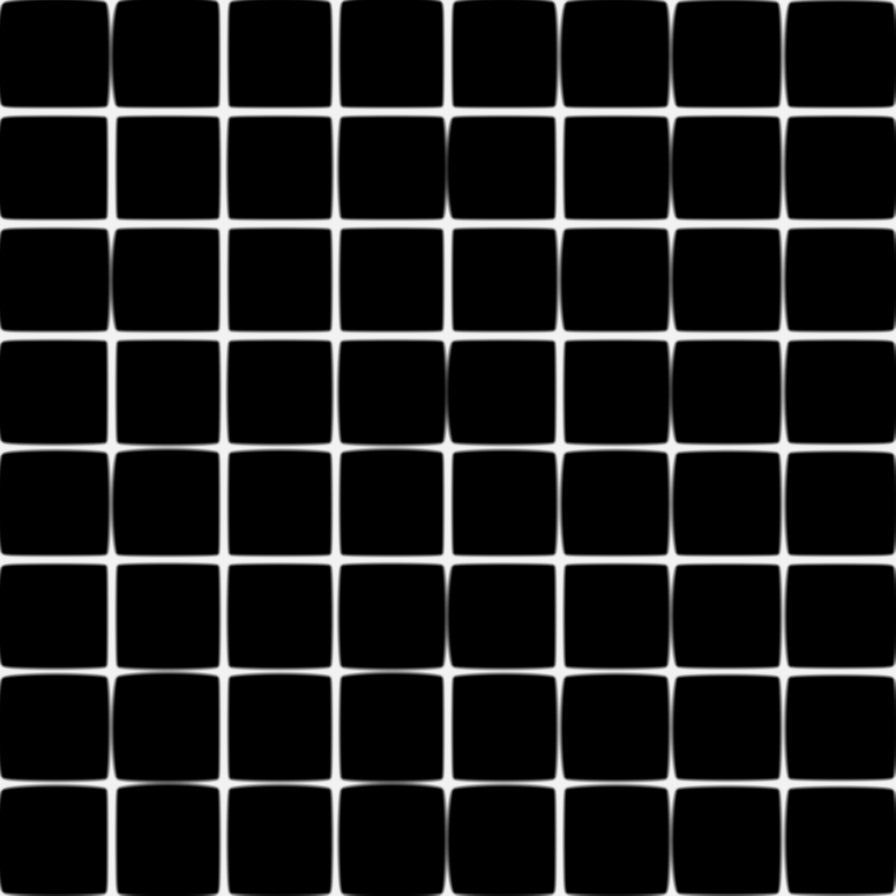
Write a three.js fragment shader that draws this pattern.

```glsl
// An eight by eight grid of soft white lines on black, like grout between tiles.
// Each line segment has two soft edges; wear lets the tiles bulge inward
// and thin the segment around its middle, by an amount set per line and tile.

varying vec2 vUv;

const float TILES = 8.0;
const float LINE_HALF = 0.042;      // all widths are in tile units
const float EDGE_SOFT = 0.022;
const float WORN_SOFT = 0.010;      // extra softness of worn segments
const float FILLET = 0.020;         // widening where lines cross
const float BORDER_SHRINK = 0.022;  // thinner lines at the canvas border
const float BASE_WEAR = 0.10;
const vec2 BULGE = vec2(0.030, 0.055); // before and after the line
const vec3 TILE_COLOR = vec3(0.0);
const vec3 LINE_COLOR = vec3(0.95);

// Wear of upright lines 0-3 and 4-7, in even and odd rows from the top
const vec4 EVEN_A = vec4(0.95, 0.85, 0.05, 0.20);
const vec4 EVEN_B = vec4(0.10, 0.72, 0.82, 0.65);
const vec4 ODD_A = vec4(1.05, 0.05, 0.25, 0.40);
const vec4 ODD_B = vec4(1.00, 0.15, 0.92, 0.65);

// Wear of level lines from the top, and its weight in each column
const vec4 LEVEL_A = vec4(0.95, 0.0, 0.0, 0.10);
const vec4 LEVEL_B = vec4(0.62, 0.20, 0.70, 0.85);
const vec4 COLUMN_A = vec4(0.65, 1.0, 0.75, 1.0);
const vec4 COLUMN_B = vec4(0.75, 0.70, 0.45, 0.35);

// Entry i of eight values held in two vectors
float pick(vec4 a, vec4 b, float i) {
  vec4 slot = vec4(0.0, 1.0, 2.0, 3.0);
  vec4 inA = 1.0 - step(0.5, abs(slot - i));
  vec4 inB = 1.0 - step(0.5, abs(slot + 4.0 - i));
  return dot(a, inA) + dot(b, inB);
}

float uprightWear(float line, float row) {
  float even = pick(EVEN_A, EVEN_B, line);
  float odd = pick(ODD_A, ODD_B, line);
  float fade = mix(1.06, 0.92, step(4.0, row));
  return mix(even, odd, mod(row, 2.0)) * fade;
}

float levelWear(float line, float column) {
  return pick(LEVEL_A, LEVEL_B, line) * pick(COLUMN_A, COLUMN_B, column);
}

// Coverage of a segment: d is the signed offset across, t runs along it
float segment(float d, float t, float wear, float border) {
  float fromMiddle = abs(2.0 * t - 1.0);
  float bump = max(wear, BASE_WEAR) * (1.0 - fromMiddle * fromMiddle);
  float halfWidth = LINE_HALF - BORDER_SHRINK * border
                  + FILLET * pow(fromMiddle, 12.0);
  vec2 edge = vec2(-d, d) - halfWidth + BULGE * bump;
  float soft = EDGE_SOFT + WORN_SOFT * bump;
  vec2 cover = 1.0 - smoothstep(-soft, soft, edge);
  return cover.x * cover.y;
}

void main() {
  // Rows count downward from the top
  vec2 p = vec2(vUv.x, 1.0 - vUv.y) * TILES;
  vec2 tile = clamp(floor(p), 0.0, TILES - 1.0);
  vec2 along = p - tile;
  vec2 nearest = floor(p + 0.5);
  vec2 offset = p - nearest;
  vec2 line = mod(nearest, TILES);
  vec2 border = 1.0 - step(0.5, line);

  float upright = segment(offset.x, along.y, uprightWear(line.x, tile.y), border.x);
  float level = segment(offset.y, along.x, levelWear(line.y, tile.x), border.y);

  // Join both directions without a seam at the crossings
  float grid = 1.0 - (1.0 - upright) * (1.0 - level);
  gl_FragColor = vec4(mix(TILE_COLOR, LINE_COLOR, grid), 1.0);
}
```
